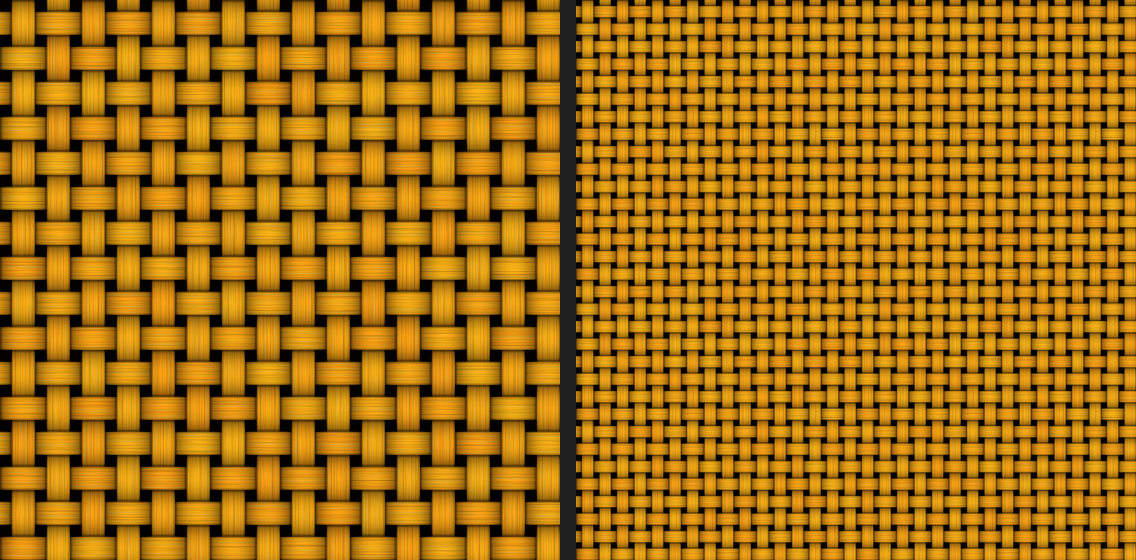
Left, the tile; right, the same tile 2 across and 2 down.
A WebGL 1 fragment shader for this pattern:

```glsl
precision highp float;

// Plain basket weave of flat golden cane strips over black gaps.
// Each strip is a chain of raised blocks centred on the crossings it passes over;
// blocks darken where they dip under, with grain from layered sines along the strip.

uniform vec2 u_resolution;

#define REPEATS 16.0
#define CROSSING vec2(0.667, 0.333)
#define HALF_WIDTH 0.336
#define HALF_LENGTH 0.667
#define BULGE 0.035
#define DIP_SHADE 0.46
#define GRAIN 0.11
#define YELLOW vec3(0.95, 0.70, 0.08)
#define ORANGE vec3(0.96, 0.58, 0.07)
#define DULL vec3(0.70, 0.55, 0.22)
#define GAP vec3(0.008, 0.002, 0.0)

float hash(vec2 p) {
  return fract(sin(dot(p, vec2(41.3, 289.1))) * 4375.85);
}

// Streaks across a block, fading in and out along it; roughly -1 to 1.
float streaks(float across, float along, vec2 seed) {
  float sum = 0.0;
  for (int i = 0; i < 6; i++) {
    float k = float(i);
    float phase = 6.283 * hash(seed + 7.0 * k);
    float frequency = 5.0 + 4.6 * k + 3.0 * hash(seed + 3.0 * k + 1.7);
    float fade = 0.75 + 0.25 * cos(along * (3.0 + k) + phase * 2.0);
    sum += fade * sin(across * frequency + phase);
  }
  return sum / 2.6;
}

// Colour and coverage of one strip; pos is (across, along) from the block centre.
vec4 strip(vec2 pos, vec2 block, float direction, float pixel) {
  vec2 seed = mod(block, REPEATS) + 31.0 * direction;
  float t = min(abs(pos.y) / HALF_LENGTH, 1.0);
  float halfWidth = HALF_WIDTH * (1.0 - BULGE * t * t);
  float across = pos.x / halfWidth;
  float coverage = clamp((halfWidth - abs(pos.x)) / pixel + 0.5, 0.0, 1.0);

  // Grain and block tint
  float grain = streaks(across, pos.y, seed);
  float hue = streaks(across * 0.8, pos.y, seed + 13.7);
  float tint = 0.15 + 0.55 * hash(seed + 5.3) + 0.28 * hue;
  vec3 cane = mix(YELLOW, ORANGE, clamp(tint, 0.0, 1.0));
  cane = mix(cane, DULL, 0.6 * smoothstep(0.25, 1.1, grain - 0.4 * hue));
  cane *= 1.0 + GRAIN * grain;

  // Rounded height, contact shadow at the ends, dark rims
  float shade = 1.0 - DIP_SHADE * t * t;
  shade *= 1.0 - 0.45 * smoothstep(0.86, 1.0, t);
  shade *= 1.0 - 0.10 * across * across;
  shade *= 1.0 - 0.32 * smoothstep(0.82, 1.0, abs(across));
  return vec4(cane * pow(vec3(shade), vec3(1.0, 1.07, 1.3)), coverage);
}

void main() {
  vec2 p = gl_FragCoord.xy / u_resolution * REPEATS - CROSSING;
  float pixel = REPEATS / min(u_resolution.x, u_resolution.y);
  vec2 id = floor(p + 0.5);
  vec2 d = p - id;
  float acrossOver = 1.0 - mod(id.x + id.y, 2.0);

  // The strip passing under belongs to the next block along its length
  vec2 toBlock = sign(d) * vec2(1.0 - acrossOver, acrossOver);
  vec4 horizontal = strip(vec2(d.y, d.x - toBlock.x),
                          id + vec2(toBlock.x, 0.0), 0.0, pixel);
  vec4 vertical = strip(vec2(d.x, d.y - toBlock.y),
                        id + vec2(0.0, toBlock.y), 1.0, pixel);

  // Stack gap, under strip and over strip
  vec4 under = mix(horizontal, vertical, acrossOver);
  vec4 over = mix(vertical, horizontal, acrossOver);
  vec3 color = mix(GAP, under.rgb, under.a);
  color = mix(color, over.rgb, over.a);
  gl_FragColor = vec4(clamp(color, 0.0, 1.0), 1.0);
}
```
